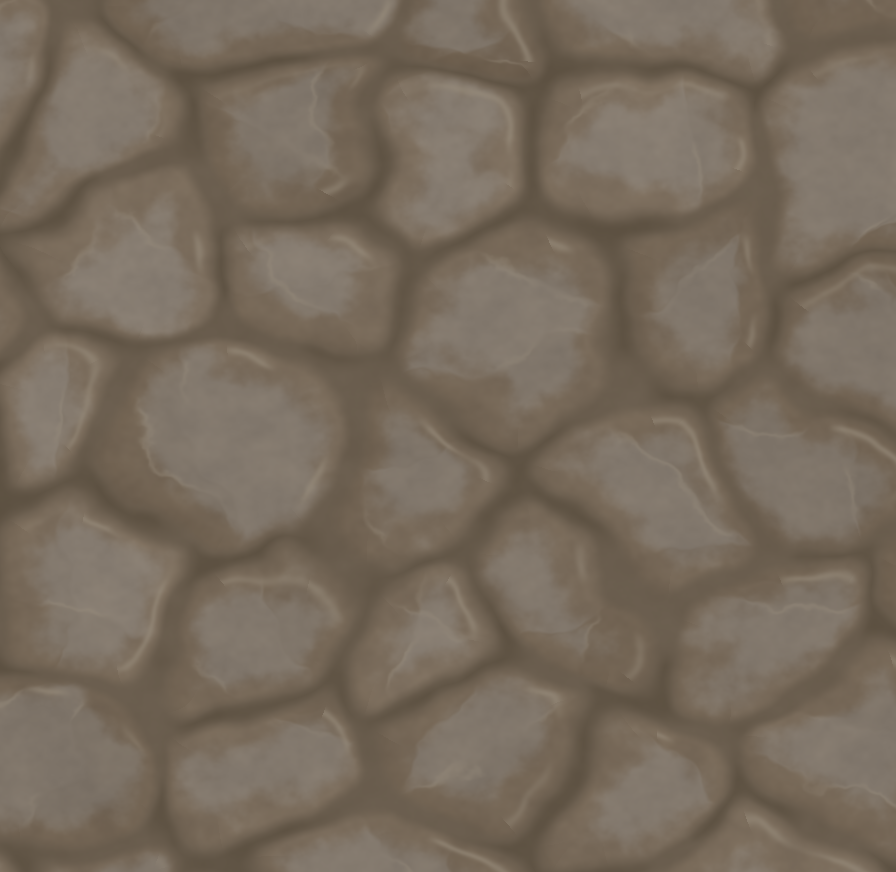
Give the GLSL for this texture, as a WebGL 1 fragment shader.

```glsl
precision highp float;
// Painted rubble wall: a weighted Voronoi diagram gives stones of mixed size,
// a smooth minimum of the edge distances rounds their corners, and noisy
// facets, worn faces and thin rim lights model the surface of each stone.
uniform vec2 u_resolution;

const vec2 STONES = vec2(4.7, 5.3);        // grid cells per canvas height
const float JITTER = 0.85;
const float SIZE_SPREAD = 0.5;             // power weight, varies stone size
const float CORNER = 0.13;                 // rounding of the corners
const float GAP_INNER = 0.025;             // joint profile, in cells
const float GAP_OUTER = 0.105;
const vec3 CREVICE = vec3(0.355, 0.310, 0.250);
const vec3 MORTAR = vec3(0.415, 0.365, 0.305);
const vec3 RIM = vec3(0.480, 0.423, 0.358);
const vec3 FACE = vec3(0.515, 0.475, 0.430);
const vec3 GLINT = vec3(0.590, 0.545, 0.480);
const vec2 LIGHT = vec2(0.85, 0.53);

float hash(vec2 p) {
  return fract(sin(dot(p, vec2(127.1, 311.7))) * 43758.5453);
}

float noise(vec2 p) {
  vec2 i = floor(p), f = fract(p);
  f = f * f * (3.0 - 2.0 * f);
  return mix(mix(hash(i), hash(i + vec2(1.0, 0.0)), f.x),
             mix(hash(i + vec2(0.0, 1.0)), hash(i + 1.0), f.x), f.y);
}

float fbm(vec2 p) {
  float sum = 0.0, amp = 0.533;
  for (int i = 0; i < 4; i++) {
    sum += amp * noise(p);
    p = mat2(0.8, 0.6, -0.6, 0.8) * p * 2.03 + 7.3;
    amp *= 0.5;
  }
  return sum;
}

float smoothMin(float a, float b, float k) {
  float h = max(k - abs(a - b), 0.0) / k;
  return min(a, b) - 0.25 * h * h * k;
}

// Seed of a cell: position in xy, power weight in z.
vec3 seed(vec2 id) {
  vec2 offset = vec2(hash(id + 3.7), hash(id + 41.3)) - 0.5;
  return vec3(id + 0.5 + JITTER * offset, SIZE_SPREAD * hash(id + 17.9));
}

// Edge distance in x, direction to the nearest edge in yz.
vec3 stoneEdge(vec2 p, out vec2 stone, out vec2 local) {
  vec2 cell = floor(p);
  vec3 own = vec3(0.0);
  float best = 1e3;
  for (int y = -2; y <= 2; y++) {
    for (int x = -2; x <= 2; x++) {
      vec2 id = cell + vec2(float(x), float(y));
      vec3 s = seed(id);
      float power = dot(p - s.xy, p - s.xy) - s.z;
      if (power < best) { best = power; own = s; stone = id; }
    }
  }
  local = p - own.xy;
  float edge = 2.0, nearest = 1e3;
  vec2 normal = vec2(0.0);
  for (int y = -2; y <= 2; y++) {
    for (int x = -2; x <= 2; x++) {
      vec3 s = seed(cell + vec2(float(x), float(y)));
      vec2 across = s.xy - own.xy;
      float span = length(across);
      if (span > 0.001) {
        float power = dot(p - s.xy, p - s.xy) - s.z;
        float d = 0.5 * (power - best) / span;
        if (d < nearest) { nearest = d; normal = across / span; }
        edge = smoothMin(edge, d, CORNER);
      }
    }
  }
  return vec3(edge, normal);
}

void main() {
  vec2 p = gl_FragCoord.xy / u_resolution.y * STONES + 20.0;
  vec2 bend = vec2(noise(p * 1.9), noise(p * 1.9 + 31.0)) - 0.5;
  vec2 chip = vec2(noise(p * 6.0 + 9.0), noise(p * 6.0 + 57.0)) - 0.5;
  vec2 stone, local;
  vec3 edge = stoneEdge(p + 0.24 * bend + 0.045 * chip, stone, local);
  float broad = fbm(p * 2.3 + 5.0) - 0.5;
  float fine = fbm(p * 7.0 + 83.0) - 0.5;
  float d = edge.x + 0.07 * broad;
  float body = smoothstep(GAP_INNER, GAP_OUTER, d);

  // Split each stone by two rough planes, with a worn ridge along each.
  float tone = 0.0, ridge = 0.0;
  for (int i = 0; i < 2; i++) {
    vec2 key = stone + 13.7 * float(i + 1);
    float angle = 6.2832 * hash(key);
    float plane = dot(local, vec2(cos(angle), sin(angle)))
                - 0.12 - 0.22 * hash(key + 5.0) + 0.3 * broad + 0.13 * fine;
    tone += smoothstep(-0.015, 0.025, plane);
    ridge += exp(-pow(plane / 0.02, 2.0)) * smoothstep(0.45, 0.75, noise(p * 3.1 + key));
  }

  // Warm rims fade into greyer worn faces.
  float worn = smoothstep(0.07, 0.25, d + 0.35 * broad + 0.2 * fine - 0.08 * tone);
  vec3 rock = mix(RIM, FACE, worn);
  rock += 0.035 * (hash(stone + 71.0) - 0.5) - 0.013 * tone;
  rock += vec3(0.05, 0.045, 0.035) * fine + 0.012 * (noise(p * 24.0) - 0.5);
  rock = mix(rock, GLINT, 0.38 * min(ridge, 1.0) * smoothstep(0.1, 0.2, d));

  // Light catches the rims that face it; the opposite rims fall darker.
  float facing = dot(edge.yz, LIGHT);
  float rimLine = exp(-pow((d - 0.125) / 0.022, 2.0));
  float patchy = smoothstep(0.35, 0.7, noise(p * 3.7 + 19.0));
  rock = mix(rock, GLINT, 0.6 * rimLine * patchy * smoothstep(0.1, 0.8, facing));
  rock -= 0.02 * smoothstep(0.2, 0.06, d) * smoothstep(0.0, 0.9, -facing);

  // Joints carry a broken dark line along the middle.
  float crevice = smoothstep(0.06, -0.01, d) * smoothstep(0.3, 0.7, noise(p * 2.7 + 63.0));
  vec3 joint = mix(MORTAR, CREVICE, 0.75 * crevice) + 0.03 * fine;
  gl_FragColor = vec4(mix(joint, rock, body), 1.0);
}
```
